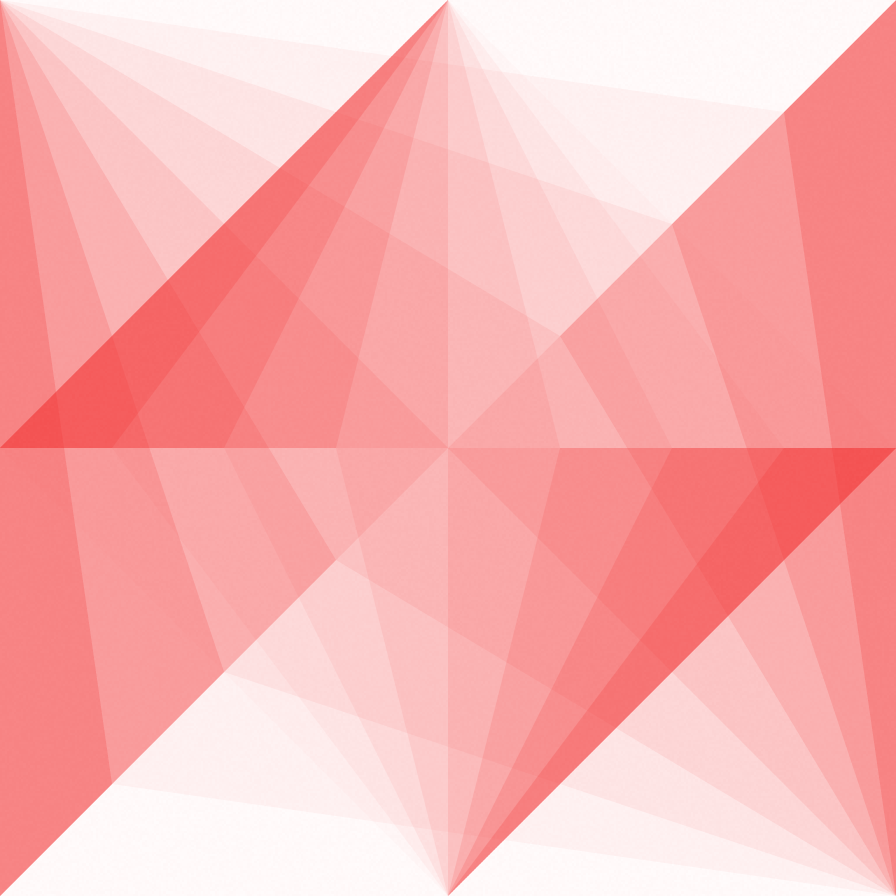
Reproduce this background procedurally as a Shadertoy shader.

```glsl
#define PAPER vec3(1.0, 0.995, 0.995)
#define INK vec3(0.95, 0.20, 0.20)
#define SECTORS 8.0
#define MAX_OPACITY 0.6
#define FALLOFF 1.6
#define GRAIN_CELLS 384.0
#define GRAIN_AMOUNT 0.012
#define SAMPLES 4

float hash(vec2 cell) {
    vec3 q = fract(vec3(cell.xyx) * 0.1031);
    q += dot(q, q.yzx + 33.33);
    return fract((q.x + q.y) * q.z);
}

// Opacity of the fan sector at position t, from palest (0) to deepest (1).
float sectorOpacity(float t) {
    if (t < 0.0 || t > 1.0) return 0.0;
    float level = min(floor(t * SECTORS) + 1.0, SECTORS) / SECTORS;
    return MAX_OPACITY * pow(level, FALLOFF);
}

// Fans from two opposite corners, each filling half the square.
float cornerFan(vec2 p) {
    vec2 q = p.y < p.x ? -p : p;
    float across = q.x + 1.0;
    float down = 1.0 - q.y;
    return sectorOpacity(down / max(across + down, 1e-5));
}

// Fans from the top and bottom midpoints, spread over the horizontal axis.
float midpointFan(vec2 p) {
    vec2 q = p.y < 0.0 ? -p : p;
    float baseX = q.x / max(1.0 - q.y, 1e-5);
    return sectorOpacity(0.5 - 0.5 * baseX);
}

vec3 layeredFans(vec2 p) {
    vec3 color = mix(PAPER, INK, cornerFan(p));
    return mix(color, INK, midpointFan(p));
}

void mainImage(out vec4 fragColor, in vec2 fragCoord) {
    // Supersampling smooths every sector edge.
    vec3 color = vec3(0.0);
    for (int j = 0; j < SAMPLES; j++) {
        for (int i = 0; i < SAMPLES; i++) {
            vec2 offset = (vec2(i, j) + 0.5) / float(SAMPLES) - 0.5;
            vec2 p = 2.0 * (fragCoord + offset) / iResolution.xy - 1.0;
            color += layeredFans(p);
        }
    }
    color /= float(SAMPLES * SAMPLES);

    // Fine stipple, mostly in the tinted channels.
    vec2 cell = floor(fragCoord / iResolution.xy * GRAIN_CELLS);
    color += (hash(cell) - 0.5) * GRAIN_AMOUNT * vec3(0.2, 1.0, 1.0);

    fragColor = vec4(clamp(color, 0.0, 1.0), 1.0);
}
```
